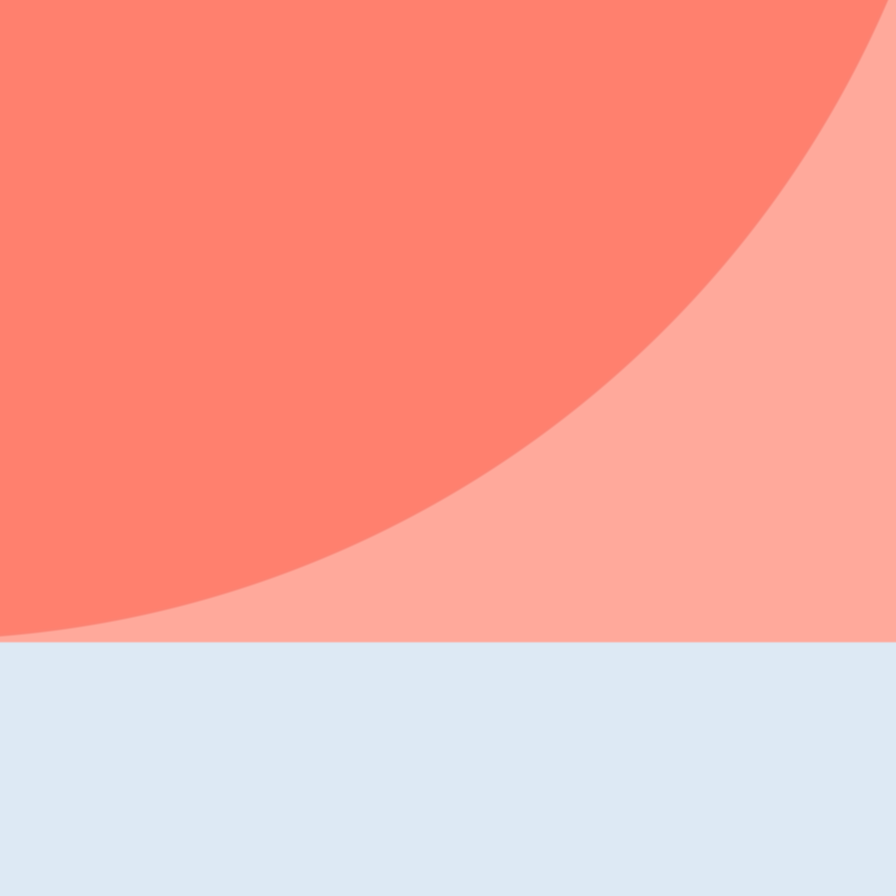
A three.js fragment shader for this background:

```glsl
varying vec2 vUv;

#define DISC_CENTER vec2(-0.0935, 1.467)
#define DISC_RADIUS 1.181
#define HORIZON 0.2832
#define EDGE_SOFTNESS 0.0016
#define RIM_WIDTH 0.005
#define RIM_STRENGTH 0.45
#define CORAL vec3(1.0, 0.502, 0.431)
#define RIM_CORAL vec3(0.96, 0.52, 0.47)
#define SALMON vec3(1.0, 0.663, 0.608)
#define PALE_BLUE vec3(0.867, 0.914, 0.957)

// Coverage of a shape from its signed distance, negative inside
float coverage(float dist) {
  return 1.0 - smoothstep(-EDGE_SOFTNESS, EDGE_SOFTNESS, dist);
}

float discDistance(vec2 p) {
  return length(p - DISC_CENTER) - DISC_RADIUS;
}

void main() {
  float disc = discDistance(vUv);

  // Large disc with a faint rim, over the salmon field
  float rim = RIM_STRENGTH * smoothstep(-RIM_WIDTH, 0.0, disc);
  vec3 discColor = mix(CORAL, RIM_CORAL, rim);
  vec3 color = mix(SALMON, discColor, coverage(disc));

  // Pale band below the horizon
  color = mix(color, PALE_BLUE, coverage(vUv.y - HORIZON));

  gl_FragColor = vec4(color, 1.0);
}
```
